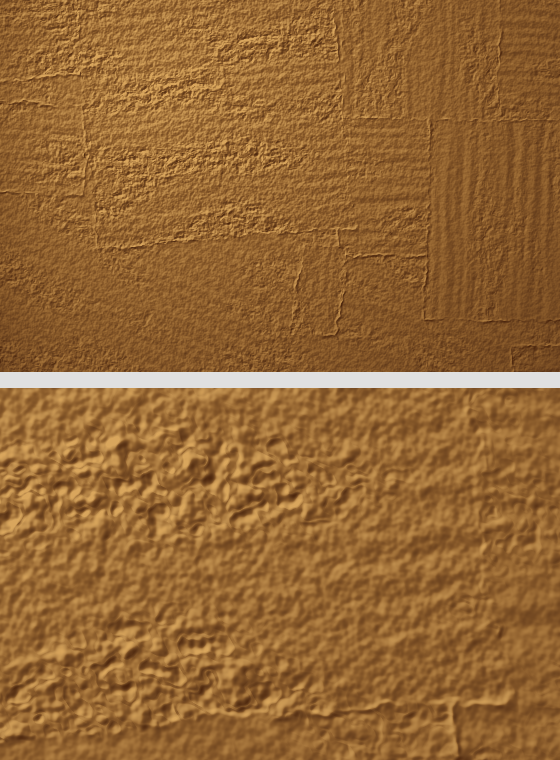
Top: the whole. Bottom: its middle third, enlarged.
Give the GLSL for this texture, as a Shadertoy shader.

```glsl
// Troweled ochre plaster: overlapping rectangular sheets of brushed strokes with
// torn ridges, pits and crumbs. A height field is built from gradient noise and
// shaded by its slope toward a raking light from the upper left.

#define LIGHT_DIR vec2(-0.72, 0.69)
#define RELIEF 1.35
#define GRAIN_FREQ 100.0
#define STROKE_FREQ 52.0
#define STROKE_HEIGHT 0.0034
#define PIT_DEPTH 0.0125
#define RIDGE_HEIGHT 0.0042
#define RIDGE_WIDTH 0.0045
#define GLOW_CENTER vec2(0.42, 0.76)
#define GLOW_FALLOFF 0.64
#define SHADE_COLOR vec3(0.42, 0.26, 0.12)
#define LIT_COLOR vec3(0.74, 0.55, 0.30)

const int SHEETS = 9;

// Sheet center, then half size along and across its strokes
const vec4 SHEET_BOX[SHEETS] = vec4[SHEETS](
    vec4(0.09, 0.60, 0.14, 0.12), vec4(1.04, 0.50, 0.13, 0.19),
    vec4(0.86, 0.22, 0.12, 0.06), vec4(1.37, 0.41, 0.27, 0.22),
    vec4(1.47, 0.88, 0.14, 0.20), vec4(1.13, 0.90, 0.22, 0.21),
    vec4(0.08, 0.93, 0.15, 0.14), vec4(0.575, 0.72, 0.345, 0.36),
    vec4(1.47, 0.01, 0.09, 0.06));

// Stroke angle, stroke strength, roughness
const vec3 SHEET_FINISH[SHEETS] = vec3[SHEETS](
    vec3(-0.05, 0.8, 0.8), vec3(0.00, 1.1, 0.75), vec3(1.45, 0.6, 0.9),
    vec3(1.55, 1.0, 0.55), vec3(-0.03, 1.2, 0.65), vec3(1.57, 0.8, 0.7),
    vec3(0.10, 0.6, 1.0), vec3(0.09, 0.75, 1.1), vec3(0.05, 0.9, 0.6));

vec2 hashGradient(vec2 cell) {
    vec3 h = fract(cell.xyx * vec3(0.1031, 0.1030, 0.0973));
    h += dot(h, h.yzx + 33.33);
    float angle = 6.2832 * fract((h.x + h.y) * h.z);
    return vec2(cos(angle), sin(angle));
}

float gradientNoise(vec2 p) {
    vec2 i = floor(p), f = p - i;
    vec2 u = f * f * f * (f * (f * 6.0 - 15.0) + 10.0);
    vec2 e = vec2(1.0, 0.0);
    float low = mix(dot(hashGradient(i), f),
                    dot(hashGradient(i + e), f - e), u.x);
    float high = mix(dot(hashGradient(i + e.yx), f - e.yx),
                     dot(hashGradient(i + e.xx), f - e.xx), u.x);
    return mix(low, high, u.y);
}

vec2 rotate(vec2 p, float angle) {
    float c = cos(angle), s = sin(angle);
    return vec2(c * p.x + s * p.y, c * p.y - s * p.x);
}

float boxDistance(vec2 p, vec2 halfSize) {
    vec2 d = abs(p) - halfSize;
    return length(max(d, 0.0)) + min(max(d.x, d.y), 0.0);
}

// Brushed surface: grooves along x, with patches of pits and crumbs
float brushedHeight(vec2 q, float strokes, float roughness) {
    q.y += 0.012 * gradientNoise(q * 5.0);
    float groove = gradientNoise(q * vec2(3.5, STROKE_FREQ))
                 + 0.9 * gradientNoise(q * vec2(2.0, 0.45 * STROKE_FREQ) + 17.0);
    float torn = smoothstep(-0.2, 0.35, gradientNoise(q * vec2(4.0, 10.0) + 41.0));
    float lump = gradientNoise(q * vec2(36.0, 54.0) + 73.0)
               + 0.4 * gradientNoise(q * 110.0);
    float pits = max(lump - 0.14, 0.0);
    float crumbs = max(-lump - 0.1, 0.0);
    return STROKE_HEIGHT * strokes * groove
         + PIT_DEPTH * roughness * (0.15 + torn) * (0.8 * crumbs - pits);
}

float plasterHeight(vec2 p) {
    float height = brushedHeight(rotate(p, -0.45) + 9.0, 0.95, 0.75);
    float roughness = 0.75;
    float wobble = 0.014 * gradientNoise(p * 8.0) + 0.008 * gradientNoise(p * 38.0)
                 + 0.005 * gradientNoise(p * 85.0);

    // Lay the sheets over each other, each with a torn raised rim
    for (int i = 0; i < SHEETS; i++) {
        vec4 box = SHEET_BOX[i];
        vec3 finish = SHEET_FINISH[i];
        float seed = float(i) * 7.3;
        vec2 q = rotate(p - box.xy, finish.x);
        float d = boxDistance(q, box.zw) + wobble;
        if (d > 0.03) continue;
        float cover = smoothstep(0.003, -0.003, d);
        float sheet = 0.0006 + brushedHeight(q + seed, finish.y, finish.z);
        height = mix(height, sheet, cover);
        roughness = mix(roughness, finish.z, cover);
        float broken = smoothstep(-0.1, 0.4, gradientNoise(p * 7.0 + seed)
                     + 0.6 * gradientNoise(p * 33.0 + seed));
        float rim = d / RIDGE_WIDTH;
        height += RIDGE_HEIGHT * (0.2 + broken) * exp(-rim * rim);
    }

    // Sandy grain over everything
    float grain = 0.0026 * gradientNoise(p * 0.47 * GRAIN_FREQ + 5.0)
                + 0.0021 * gradientNoise(rotate(p, 0.6) * GRAIN_FREQ)
                + 0.0010 * gradientNoise(rotate(p, 1.1) * 1.8 * GRAIN_FREQ);
    return height + roughness * grain;
}

void mainImage(out vec4 fragColor, in vec2 fragCoord) {
    vec2 p = fragCoord / iResolution.y;

    // Slope facing the light, softly limited
    float reach = 0.0013;
    vec2 toLight = LIGHT_DIR * reach;
    float slope = RELIEF * (plasterHeight(p - toLight) - plasterHeight(p + toLight))
                / (2.0 * reach);
    slope /= 1.0 + 0.6 * abs(slope);

    // Warm pool of light fading to the right and the lower edge
    float glow = 0.79 - GLOW_FALLOFF * length((p - GLOW_CENTER) * vec2(0.78, 1.0));
    glow -= 0.18 * exp(-9.0 * p.x);
    float tone = clamp(glow + slope * (0.55 + 0.7 * glow), -0.5, 1.35);

    vec3 color = mix(SHADE_COLOR, LIT_COLOR, tone);
    color -= vec3(0.0, 0.045, 0.08) * max(tone * (1.0 - tone), 0.0);
    fragColor = vec4(clamp(color, 0.0, 1.0), 1.0);
}
```
